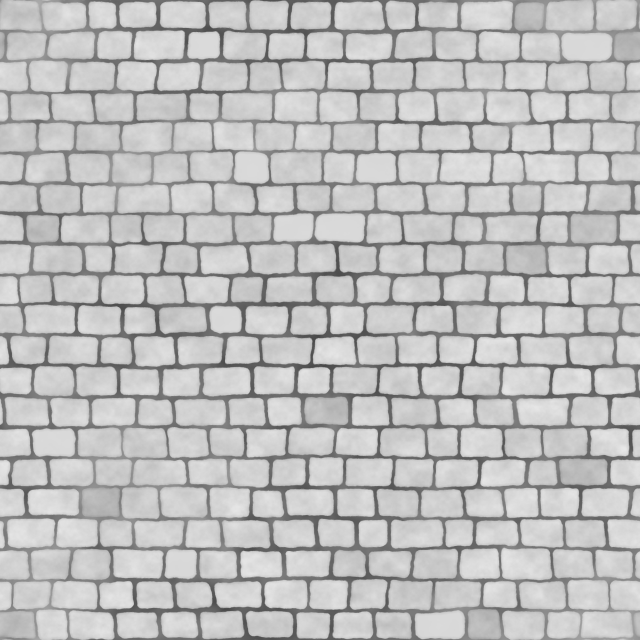
Reproduce this texture procedurally as a Shadertoy shader.

```glsl
const float ROWS = 21.0;
const float BRICKS = 15.0;
const float PI = 3.14159;

float hash(vec2 p) {
    vec3 q = fract(vec3(p.xyx) * 0.1031);
    q += dot(q, q.yzx + 33.33);
    return fract((q.x + q.y) * q.z);
}

// Value noise that wraps after the given number of cells
float noise(vec2 p, vec2 cells) {
    vec2 i = floor(p);
    vec2 f = fract(p);
    f = f * f * (3.0 - 2.0 * f);
    vec2 a = mod(i, cells);
    vec2 b = mod(i + 1.0, cells);
    return mix(mix(hash(a), hash(vec2(b.x, a.y)), f.x),
               mix(hash(vec2(a.x, b.y)), hash(b), f.x), f.y);
}

float fbm(vec2 uv, vec2 cells) {
    float sum = 0.0;
    float amplitude = 0.5;
    for (int k = 0; k < 4; k++) {
        sum += amplitude * noise(uv * cells, cells);
        cells *= 2.0;
        amplitude *= 0.5;
    }
    return sum / 0.9375;
}

// Position of a slanted upright joint, in brick widths
float jointX(float index, float row, float height) {
    vec2 key = vec2(mod(index, BRICKS), row);
    float shift = 0.34 * (hash(key + 11.0) - 0.5);
    float slant = 0.16 * (hash(key + 57.0) - 0.5);
    return index + shift + slant * height;
}

float roundedBox(vec2 p, vec2 halfSize, float radius) {
    vec2 q = abs(p) - halfSize + radius;
    return length(max(q, 0.0)) + min(max(q.x, q.y), 0.0) - radius;
}

// Grey of one stone: own tone, clouds and fine grain
float stoneTone(vec2 uv, vec2 id, float smoothStone) {
    float own = 0.815 + 0.05 * (hash(id + 83.0) - 0.5);
    own -= 0.09 * step(0.96, hash(id + 131.0));
    float clouds = fbm(uv, vec2(38.0, 44.0)) - 0.5;
    float grain = fbm(uv, vec2(130.0)) - 0.5;
    float patches = fbm(uv, vec2(5.0)) - 0.5;
    float rough = own + 0.13 * clouds + 0.05 * grain + 0.08 * patches;
    return mix(rough, 0.85 + 0.02 * clouds, smoothStone);
}

void mainImage(out vec4 fragColor, in vec2 fragCoord) {
    vec2 uv = fragCoord / iResolution.xy;

    // Wavy courses and ragged outlines
    vec2 ragged = vec2(fbm(uv, vec2(70.0)), fbm(uv + 0.37, vec2(70.0))) - 0.5;
    vec2 p = uv + 0.0045 * ragged;
    p.y += 0.005 * (noise(uv * vec2(12.0, 21.0), vec2(12.0, 21.0)) - 0.5);

    // Course and stone that hold this point
    float course = floor(p.y * ROWS);
    float row = mod(course, ROWS);
    float height = p.y * ROWS - course - 0.5;
    float x = p.x * BRICKS + 0.5 * mod(row, 2.0) + 0.4 * hash(vec2(row, 7.0));
    float index = floor(x);
    if (x < jointX(index, row, height)) index -= 1.0;
    else if (x > jointX(index + 1.0, row, height)) index += 1.0;
    float left = jointX(index, row, height);
    float right = jointX(index + 1.0, row, height);
    vec2 id = vec2(mod(index, BRICKS), row);

    // Joints open up and darken in broad areas
    float wear = noise(uv * 4.0, vec2(4.0)) * 0.7 + 0.3 * sin(PI * uv.x);
    wear = smoothstep(0.1, 0.9, wear);
    float gap = mix(0.0016, 0.0028, wear) + 0.0014 * (hash(id + 29.0) - 0.5);

    // Distance to the rounded stone
    vec2 local = vec2((x - 0.5 * (left + right)) / BRICKS, height / ROWS);
    local.y += 0.05 * (hash(id + 171.0) - 0.5) * local.x;
    vec2 halfSize = vec2(0.5 * (right - left) / BRICKS, 0.5 / ROWS) - gap;
    float smoothStone = step(0.97, hash(id + 211.0));
    float radius = mix(0.005, 0.009, hash(id + 41.0)) + 0.003 * smoothStone;
    float d = roundedBox(local, halfSize, radius);

    // Stone with a shaded rim
    float stone = stoneTone(uv, id, smoothStone);
    stone -= 0.055 * smoothstep(-0.005, 0.0, d);

    // Mortar, pale where filled and dark where hollow
    float hollow = fbm(uv + 0.19, vec2(24.0));
    float mortar = mix(0.58, 0.39, wear) + 0.3 * (0.5 - hollow);
    mortar = clamp(mortar, 0.25, 0.68);

    float softness = max(0.0013, 0.7 / iResolution.y);
    float grey = mix(stone, mortar, smoothstep(-softness, softness, d));
    fragColor = vec4(vec3(grey), 1.0);
}
```
